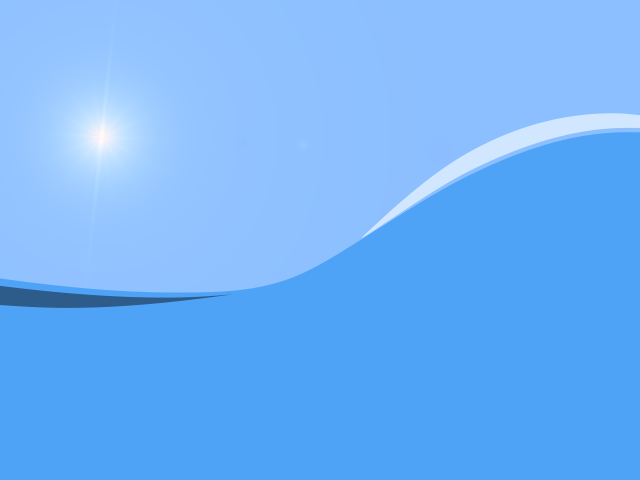
Give the GLSL for this background, as a Shadertoy shader.

```glsl
const vec3 SKY = vec3(0.548, 0.748, 1.0);
const vec3 WATER = vec3(0.31, 0.64, 0.97);
const vec3 SHADOW = vec3(0.18, 0.36, 0.54);
const vec3 HIGHLIGHT = vec3(0.82, 0.90, 1.0);
const vec2 SUN = vec2(0.212, 0.715);

// Each knot holds x, height and slope
float hermite(vec3 a, vec3 b, float x) {
    float span = b.x - a.x;
    float t = (x - a.x) / span;
    float s = 1.0 - t;
    return s * s * ((1.0 + 2.0 * t) * a.y + t * span * a.z)
         + t * t * ((3.0 - 2.0 * t) * b.y - s * span * b.z);
}

float spline(vec3 a, vec3 b, vec3 c, vec3 d, float x) {
    if (x < b.x) return hermite(a, b, x);
    if (x < c.x) return hermite(b, c, x);
    return hermite(c, d, x);
}

float waveHeight(float x) {
    vec3 middle = vec3(0.7535, 0.5017, 0.625);
    if (x < middle.x)
        return spline(vec3(0.0, 0.42, -0.14), vec3(0.365, 0.3906, 0.0),
                      vec3(0.599, 0.418, 0.35), middle, x);
    return spline(middle, vec3(0.972, 0.632, 0.5),
                  vec3(1.30, 0.7245, 0.01), vec3(1.4, 0.722, -0.04), x);
}

// Coverage of the area below a height
float below(float height, float y, float pixel) {
    return clamp((height - y) / pixel + 0.5, 0.0, 1.0);
}

float band(float top, float bottom, float y, float pixel) {
    return max(below(top, y, pixel) - below(bottom, y, pixel), 0.0);
}

float falloff(float dist, float radius) {
    return exp(-dist * dist / (radius * radius));
}

// Sun disc with wide halo, short rays and one long thin streak
vec3 addSun(vec3 color, vec2 offset) {
    float r = length(offset);
    float angle = atan(offset.y, offset.x);
    float rays = pow(abs(cos(angle * 7.0 + 0.4)), 12.0);
    color += vec3(0.035, 0.023, 0.0) * falloff(r, 0.42);
    color = mix(color, vec3(0.76, 0.90, 1.0), 0.82 * falloff(r, 0.108));
    color = mix(color, vec3(0.92, 0.95, 1.0), 0.72 * falloff(r, 0.050));
    color = mix(color, vec3(1.0, 0.95, 0.96), 0.9 * falloff(r, 0.023));
    color += 0.014 * rays * falloff(r, 0.10);

    vec2 along = normalize(vec2(0.105, 1.0));
    float across = offset.x * along.y - offset.y * along.x;
    float streak = falloff(across, 0.004) * falloff(dot(offset, along), 0.22);
    return color + vec3(0.04, 0.03, 0.0) * streak;
}

// Soft spot of reflected light
vec3 addSpot(vec3 color, vec2 offset, float radius, vec3 tint) {
    return color + tint * falloff(length(offset), radius);
}

void mainImage(out vec4 fragColor, in vec2 fragCoord) {
    vec2 p = fragCoord / iResolution.xy * vec2(4.0 / 3.0, 1.0);
    float pixel = 1.0 / iResolution.y;

    // Sky and lens reflections
    vec3 color = addSun(SKY, p - SUN);
    color = addSpot(color, p - vec2(0.632, 0.698), 0.009, vec3(0.035, 0.03, 0.0));
    color = addSpot(color, p - vec2(0.507, 0.703), 0.014, vec3(-0.012, -0.008, 0.0));
    color = addSpot(color, p - vec2(0.915, 0.686), 0.025, vec3(0.0, -0.01, 0.0));

    // Water body
    float wave = waveHeight(p.x);
    color = mix(color, WATER, below(wave, p.y, pixel));

    // Pale ribbon riding above the crest
    vec3 ribbonTip = vec3(0.7535, 0.505, 0.95);
    float ribbonTop = spline(ribbonTip, vec3(0.972, 0.68, 0.57),
                             vec3(1.276, 0.764, 0.0), vec3(1.3333, 0.76, -0.12), p.x);
    float ribbonBottom = wave + 0.002 + 0.007 * smoothstep(0.75, 1.0, p.x);
    float ribbon = band(ribbonTop, ribbonBottom, p.y, pixel) * step(ribbonTip.x, p.x);
    color = mix(color, HIGHLIGHT, ribbon);

    // Dark sliver under the trough
    vec3 sliverTip = vec3(0.486, 0.387, 0.09);
    vec3 lowerTip = vec3(sliverTip.xy, 0.14);
    float sliverTop = spline(vec3(0.0, 0.4045, -0.125), vec3(0.347, 0.38, 0.0),
                             sliverTip, vec3(1.4, 0.4, 0.0), p.x);
    float sliverBottom = spline(vec3(0.0, 0.3645, -0.07), vec3(0.139, 0.3585, 0.0),
                                lowerTip, vec3(1.4, 0.4, 0.0), p.x);
    float sliver = band(sliverTop, sliverBottom, p.y, pixel) * step(p.x, sliverTip.x);
    color = mix(color, SHADOW, sliver);

    fragColor = vec4(clamp(color, 0.0, 1.0), 1.0);
}
```
